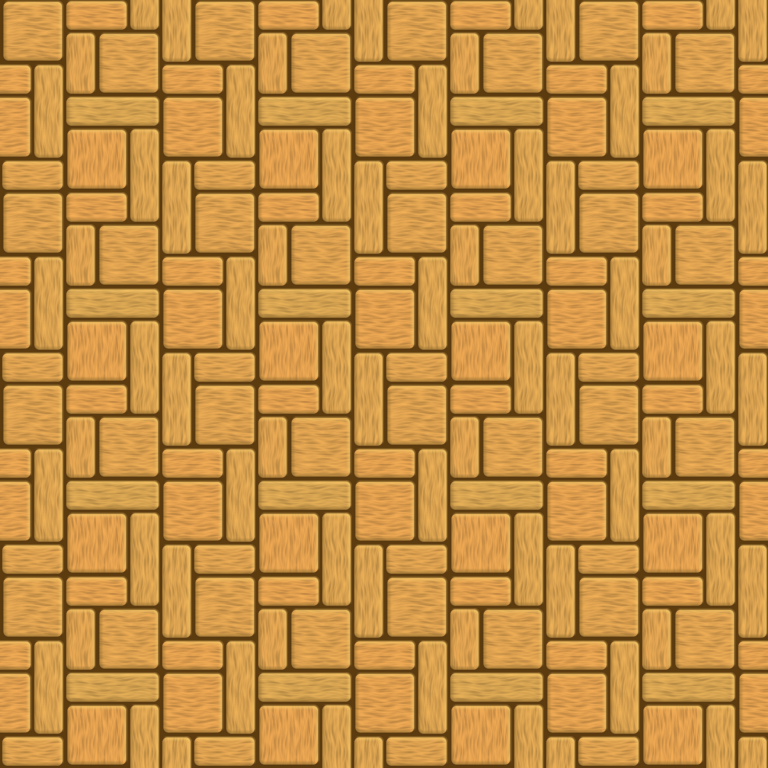
Reproduce this pattern procedurally as a WebGL 1 fragment shader.

```glsl
precision highp float;
// Wooden block parquet: 3x3 blocks of a bar, a short bar and a square, turned four
// ways to fill a 6x6 unit that repeats four times across and down.
// Rounded-box distances give the bevels, stretched cellular noise gives the grain.
uniform vec2 u_resolution;

vec2 hash2(vec2 p) {
  return fract(sin(vec2(dot(p, vec2(127.1, 311.7)), dot(p, vec2(269.5, 183.3)))) * 4375.85);
}

// Distance to the nearest scattered point
float cellular(vec2 p) {
  vec2 cell = floor(p);
  float nearest = 2.0;
  for (int j = -1; j <= 1; j++) {
    for (int i = -1; i <= 1; i++) {
      vec2 c = cell + vec2(float(i), float(j));
      nearest = min(nearest, length(c + hash2(c) - p));
    }
  }
  return nearest;
}

// Brightness of the wood, with x along the fibres
float woodGrain(vec2 p, float seed) {
  p += vec2(seed * 7.3, seed * 3.7);
  p.y += 0.03 * sin(p.x * 2.6 + seed) + 0.012 * sin(p.x * 7.0 + p.y * 3.0);
  float streak = 1.0 - smoothstep(0.08, 0.5, cellular(p * vec2(1.3, 9.0)));
  float fibre = cellular(p * vec2(2.6, 17.0) + 31.0) - 0.45;
  float rings = sin(p.y * 23.0 + 2.0 * sin(p.x * 1.4 + seed));
  return 1.03 - 0.13 * streak + 0.13 * fibre + 0.018 * rings;
}

vec3 parquet(vec2 g) {
  // Block column and row, each 0 or 1; the columns are staggered by one unit
  g.x -= 2.0;
  float col = mod(floor(g.x / 3.0), 2.0);
  g.y += col - 2.0;
  float row = mod(floor(g.y / 3.0), 2.0);
  float block = col * 2.0 + row;

  // Turn the block so its bar is on the left and its short bar at the bottom
  vec2 flip = vec2(abs(col - row) < 0.5 ? 1.0 : -1.0, 1.0 - 2.0 * col);
  bool swapped = block < 0.5;
  vec2 c = (mod(g, 3.0) - 1.5) * flip;
  if (swapped) c = c.yx;

  // Choose the piece: square, bar or short bar
  float kind = 0.0;
  vec2 center = vec2(0.5), halfSize = vec2(1.0);
  if (c.x < -0.5) {
    kind = 1.0; center = vec2(-1.0, 0.0); halfSize = vec2(0.5, 1.5);
  } else if (c.y < -0.5) {
    kind = 2.0; center = vec2(0.5, -1.0); halfSize = vec2(1.0, 0.5);
  }
  vec2 p = c - center;
  if (swapped) { p = p.yx; halfSize = halfSize.yx; }
  p *= flip;

  // Rounded outline, nudged to the upper right, and its outward normal
  bool isSquare = kind < 0.5;
  vec2 e = p - (isSquare ? 0.025 : 0.015);
  float radius = 0.16;
  vec2 q = abs(e) - halfSize + (isSquare ? 0.08 : 0.055) + radius;
  float d = length(max(q, 0.0)) + min(max(q.x, q.y), 0.0) - radius;
  vec2 normal = normalize(max(q, 0.0) + 0.0001) * sign(e);
  float lit = dot(normal, vec2(0.65, 0.76));

  // Wood: tint by piece, fibres along the length
  float olive = kind == 1.0 ? (swapped ? 0.95 : 0.65) : (flip.x < 0.0 ? 0.05 : 0.4);
  bool upright = halfSize.y > halfSize.x || (isSquare && block == 1.0);
  float seed = block * 3.0 + kind + 1.0;
  vec3 wood = mix(vec3(0.88, 0.62, 0.305), vec3(0.83, 0.635, 0.315), olive);
  wood *= woodGrain(upright ? p.yx : p, seed);

  // Bevel: bright at the top and right, shaded at the left and bottom
  float bevel = smoothstep(-0.15, -0.02, d);
  wood = mix(wood, vec3(0.96, 0.77, 0.40), bevel * max(lit, 0.0) * 0.9);
  wood = mix(wood, vec3(0.60, 0.45, 0.20), bevel * max(-lit, 0.0) * 0.8);

  // Groove: dark in the shadow, softer beside the lit edges
  vec3 groove = mix(vec3(0.34, 0.22, 0.06), vec3(0.56, 0.42, 0.18), max(lit, 0.0));
  groove = mix(groove, vec3(0.36, 0.23, 0.06), smoothstep(0.01, 0.07, d));
  return mix(wood, groove, smoothstep(-0.025, 0.02, d));
}

void main() {
  // Average a 2x2 grid of samples to smooth edges and grain
  vec3 color = vec3(0.0);
  for (int j = 0; j < 2; j++) {
    for (int i = 0; i < 2; i++) {
      vec2 offset = vec2(float(i), float(j)) * 0.5 - 0.25;
      color += parquet((gl_FragCoord.xy + offset) / u_resolution * 24.0);
    }
  }
  gl_FragColor = vec4(color * 0.25, 1.0);
}
```
